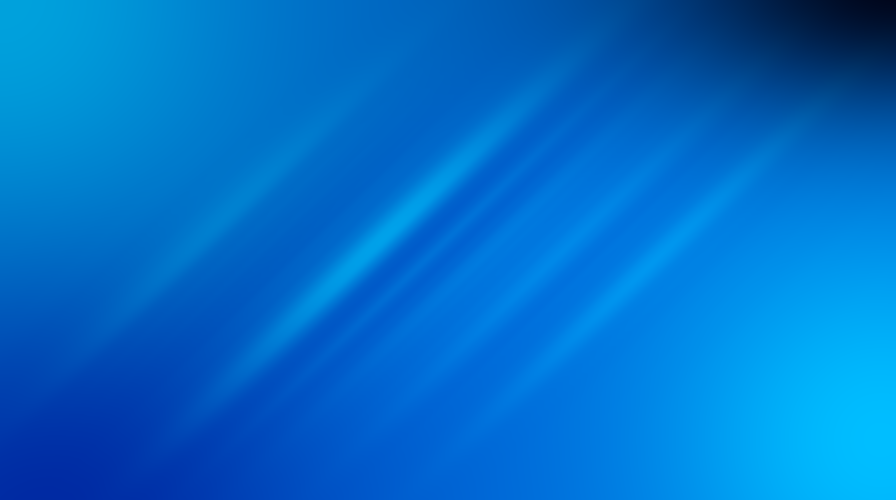
Write a Shadertoy shader that draws this background.

```glsl
// Soft diagonal light streaks over a blue gradient with cyan and navy corners.

const float ASPECT = 1.79;          // design width for a height of one
const float STREAK_ANGLE = 0.764;   // radians above the horizontal
const float STREAK_LENGTH = 0.40;   // fade radius along each streak
const float CENTER_DRIFT = 0.85;    // shifts streak centers along the diagonal
const float FINE_GAIN = 0.013;

const vec3 BLUE_LEFT = vec3(0.0, 0.395, 0.765);
const vec3 BLUE_RIGHT = vec3(0.0, 0.415, 0.855);
const vec3 CYAN_SOFT = vec3(0.0, 0.635, 0.865);
const vec3 CYAN_BRIGHT = vec3(0.0, 0.745, 1.0);
const vec3 NAVY = vec3(0.0, 0.16, 0.635);
const vec3 NIGHT = vec3(0.0, 0.015, 0.09);
const vec3 STREAK_TINT = vec3(0.0, 1.0, 0.5);

// Each streak: position across, upper-left width, lower-right width, gain
const int STREAK_COUNT = 9;
const vec4 STREAKS[STREAK_COUNT] = vec4[STREAK_COUNT](
    vec4(-0.350, 0.045, 0.022, 0.080),
    vec4(-0.225, 0.070, 0.050, -0.025),
    vec4(-0.105, 0.038, 0.024, 0.235),
    vec4(-0.055, 0.018, 0.020, -0.050),
    vec4(-0.018, 0.015, 0.013, 0.035),
    vec4(0.010, 0.014, 0.020, -0.030),
    vec4(0.064, 0.026, 0.050, 0.065),
    vec4(0.160, 0.032, 0.028, 0.095),
    vec4(0.302, 0.034, 0.024, 0.110)
);

// Elliptical glow, one at its center and fading smoothly
float glow(vec2 p, vec2 center, vec2 radius) {
    vec2 q = (p - center) / radius;
    return exp(-dot(q, q));
}

// Wide colour fields
vec3 backdrop(vec2 p, float across) {
    vec3 color = mix(BLUE_LEFT, BLUE_RIGHT, smoothstep(-0.4, 0.2, across));
    color = mix(color, CYAN_SOFT, glow(p, vec2(0.0, 1.0), vec2(0.50, 0.56)));
    color = mix(color, NAVY, glow(p, vec2(0.10, -0.05), vec2(0.58, 0.44)));
    color = mix(color, CYAN_BRIGHT, glow(p, vec2(1.76, 0.12), vec2(0.46)));
    return mix(color, NIGHT, glow(p, vec2(1.82, 1.04), vec2(0.55, 0.26)));
}

// Bright and dark bands with uneven soft sides
float streakLight(float across) {
    float light = 0.0;
    for (int i = 0; i < STREAK_COUNT; i++) {
        vec4 streak = STREAKS[i];
        float offset = across - streak.x;
        float q = offset / (offset < 0.0 ? streak.y : streak.z);
        light += streak.w * exp(-q * q);
    }
    return light;
}

// Thin brushed lines from layered sines
float fineLines(float across) {
    float lines = 0.0;
    float frequency = 61.0;
    float amplitude = 0.5;
    for (int i = 0; i < 4; i++) {
        lines += amplitude * sin(across * frequency + 2.3 * float(i));
        frequency *= 1.73;
        amplitude *= 0.72;
    }
    return FINE_GAIN * lines * exp(-across * across / 0.14);
}

void mainImage(out vec4 fragColor, in vec2 fragCoord) {
    vec2 p = fragCoord / iResolution.xy * vec2(ASPECT, 1.0);
    vec2 q = p - 0.5 * vec2(ASPECT, 1.0);

    // Axes along and across the streaks
    vec2 direction = vec2(cos(STREAK_ANGLE), sin(STREAK_ANGLE));
    float along = dot(q, direction);
    float across = dot(q, vec2(direction.y, -direction.x));

    float reach = (along - CENTER_DRIFT * across) / STREAK_LENGTH;
    float light = (streakLight(across) + fineLines(across)) * exp(-reach * reach);

    vec3 color = backdrop(p, across) + STREAK_TINT * light;
    fragColor = vec4(clamp(color, 0.0, 1.0), 1.0);
}
```
